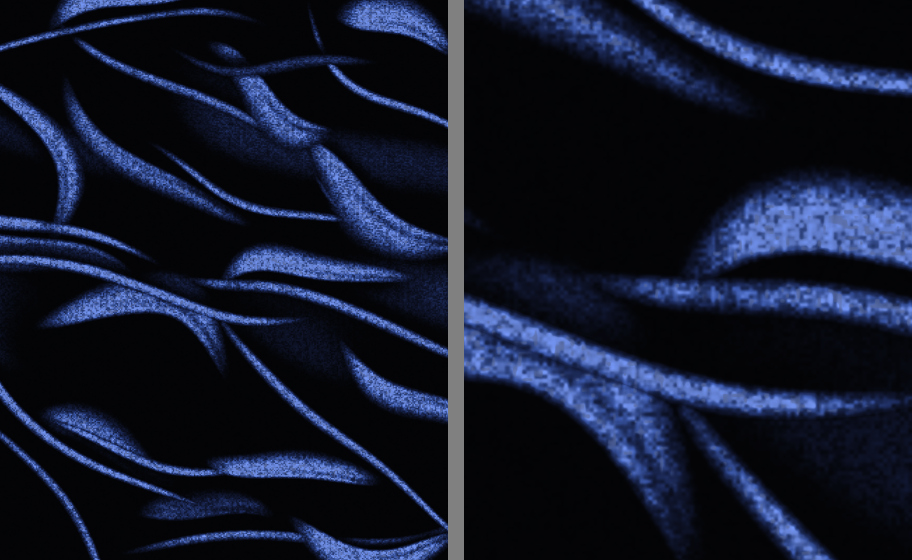
Left: the whole. Right: its middle third, enlarged.
Write a Shadertoy shader that draws this texture.

```glsl
// Draws crumpled midnight-blue velvet with glowing, grainy folds.

const vec3 NIGHT = vec3(0.014, 0.015, 0.023);
const vec3 DUSK  = vec3(0.05, 0.07, 0.15);
const vec3 NAVY  = vec3(0.10, 0.15, 0.32);
const vec3 ROYAL = vec3(0.20, 0.30, 0.58);
const vec3 SHINE = vec3(0.38, 0.49, 0.80);
const vec3 FROST = vec3(0.34, 0.40, 0.58);

const int COLUMNS = 4;              // folds are jittered over this grid
const int ROWS = 7;
const float SEED = 3.0;
const float WARP_SCALE = 3.4;       // crumpling of the whole cloth
const float WARP_AMOUNT = 0.075;
const float EDGE = 0.005;           // softness of the sharp fold side
const float SHADOW_REACH = 0.035;   // dark margin beside a fold
const float GRAIN_SCALE = 400.0;    // pile grains per canvas height
const float GRAIN_CONTRAST = 0.85;
const float HAZE = 0.30;            // faint sheen between the folds

float hash(vec2 p) {
    return fract(sin(dot(p, vec2(127.1, 311.7))) * 43758.5453);
}

float noise(vec2 p) {
    vec2 cell = floor(p), f = fract(p);
    f = f * f * (3.0 - 2.0 * f);
    return mix(mix(hash(cell), hash(cell + vec2(1, 0)), f.x),
               mix(hash(cell + vec2(0, 1)), hash(cell + vec2(1, 1)), f.x), f.y);
}

// One random property of a fold
float trait(float id, float k) {
    return hash(vec2(id + 0.37, k * 7.13 + SEED));
}

// Returns the light of a fold (x) and how much it hides the cloth below (y)
vec2 fold(vec2 p, float id, bool thin) {
    float angle = mix(-0.75, 0.28, trait(id, 1.0));
    if (trait(id, 2.0) > 0.86) angle -= 0.65;
    float halfLength = thin ? mix(0.22, 0.42, trait(id, 3.0))
                            : mix(0.12, 0.25, trait(id, 3.0));
    float width = thin ? mix(0.011, 0.020, trait(id, 4.0))
                       : mix(0.038, 0.080, trait(id, 4.0));
    float bend = mix(-0.30, 0.30, trait(id, 5.0));
    float phase = 6.283 * trait(id, 6.0);

    float c = cos(angle), s = sin(angle);
    vec2 q = vec2(c * p.x + s * p.y, c * p.y - s * p.x);
    float t = q.x / halfLength;
    if (abs(t) >= 1.0) return vec2(0.0);

    // Distance from the curved sharp edge, positive inside the fold
    float curve = halfLength * (bend * (t * t - 0.3) + 0.10 * sin(3.0 * t + phase));
    float slope = 2.0 * bend * t + 0.30 * cos(3.0 * t + phase);
    float d = (q.y - curve) / sqrt(1.0 + slope * slope);
    if (trait(id, 7.0) > 0.5) d = -d;

    // Wedge-like taper and fading tips
    float skew = mix(-0.6, 0.6, trait(id, 8.0));
    float w = max(width * pow(1.0 - t * t, 0.7) * (1.0 + skew * t), 0.001);
    float tips = 1.0 - smoothstep(0.55, 1.0, abs(t));

    float body = smoothstep(-EDGE, EDGE, d) * (1.0 - smoothstep(0.35 * w, w + EDGE, d));
    float crease = thin ? 0.0 : 0.45 * exp(-pow((d - 0.22 * w) / 0.006, 2.0));
    float strength = trait(id, 9.0) < 0.2 ? 0.42 : mix(0.75, 1.1, trait(id, 10.0));
    float cover = smoothstep(-SHADOW_REACH, -EDGE, d) * (1.0 - smoothstep(0.6 * w, w + EDGE, d));
    return vec2(body * (1.0 - crease * smoothstep(-0.6, 0.5, t)) * strength, cover * 0.9) * tips;
}

vec3 velvet(float light) {
    vec3 color = mix(NIGHT, DUSK, smoothstep(0.0, 0.22, light));
    color = mix(color, NAVY, smoothstep(0.18, 0.42, light));
    color = mix(color, ROYAL, smoothstep(0.38, 0.68, light));
    return mix(color, SHINE, smoothstep(0.62, 1.0, light));
}

void mainImage(out vec4 fragColor, in vec2 fragCoord) {
    vec2 uv = fragCoord / iResolution.y;
    vec2 size = vec2(iResolution.x / iResolution.y, 1.0);

    // Crumple the cloth
    vec2 bump = vec2(noise(uv * WARP_SCALE + SEED), noise(uv * WARP_SCALE + SEED + 17.3));
    vec2 p = uv + WARP_AMOUNT * (bump - 0.5);

    // Faint stretched sheen under the folds
    vec2 drift = vec2(p.x * 3.0 + p.y, p.y * 8.0 + p.x * 2.0);
    float light = HAZE * smoothstep(0.55, 0.95, noise(drift + 41.0));

    // Lay the folds over one another
    for (int i = 0; i < COLUMNS * ROWS; i++) {
        int column = i % COLUMNS, row = i / COLUMNS;
        float id = float(i);
        vec2 jitter = vec2(trait(id, 11.0), trait(id, 12.0));
        vec2 center = (vec2(column, row) + jitter) / vec2(COLUMNS, ROWS) * size;
        vec2 layer = fold(p - center, id, (column + row) % 2 == 0);
        light = max(light * (1.0 - layer.y), layer.x);
    }

    // Sparkling pile
    float fine = noise(uv * GRAIN_SCALE);
    float coarse = noise(uv * GRAIN_SCALE * 0.47 + 9.0);
    float grain = mix(fine, coarse, 0.35) - 0.5;
    light *= 1.0 + GRAIN_CONTRAST * grain;
    vec3 color = velvet(light) * (1.0 + 0.5 * grain);
    float frost = smoothstep(0.62, 0.9, noise(uv * GRAIN_SCALE * 0.8 + 71.0));
    color = mix(color, FROST, 0.6 * frost * smoothstep(0.3, 0.7, light));

    fragColor = vec4(color, 1.0);
}
```
